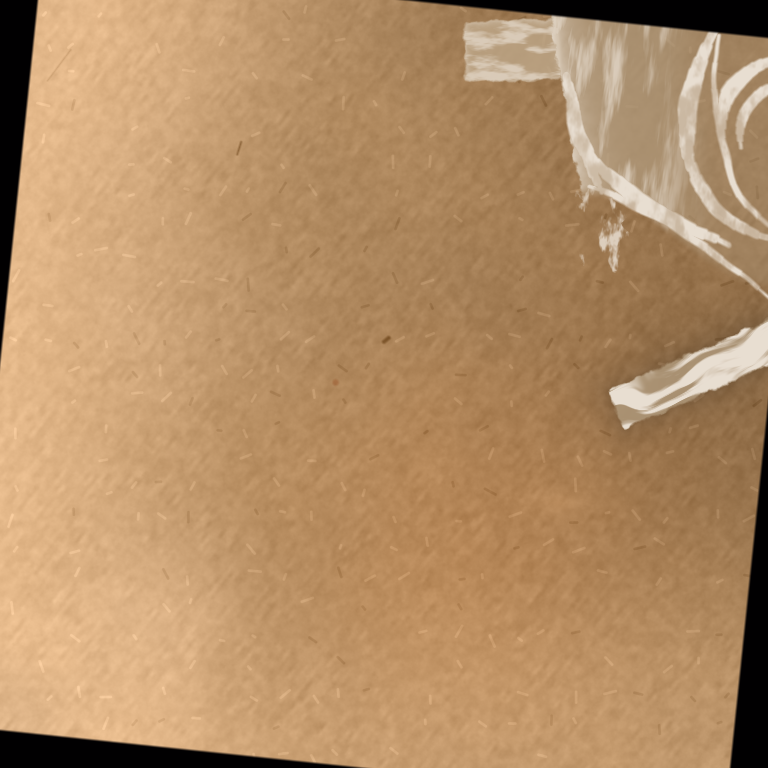
Reproduce this texture procedurally as a three.js fragment shader.

```glsl
// Tilted sheet of brown kraft paper on black, with crumpled clear tape at the upper right.
#define TILT 0.1038
#define SOFT 0.0022
#define GRAIN 0.085
#define FIBRE 0.075
#define FLECK_CELLS 26.0
#define PAPER_LIGHT vec3(0.89, 0.72, 0.54)
#define PAPER_MID vec3(0.685, 0.535, 0.37)
#define PAPER_DARK vec3(0.55, 0.415, 0.27)
#define FILM vec3(0.69, 0.60, 0.48)
#define GLINT vec3(0.91, 0.87, 0.82)

varying vec2 vUv;

float hash(vec2 p) {
  vec3 q = fract(vec3(p.xyx) * 0.1031);
  q += dot(q, q.yzx + 33.33);
  return fract((q.x + q.y) * q.z);
}

float noise(vec2 p) {
  vec2 i = floor(p), f = fract(p);
  f = f * f * (3.0 - 2.0 * f);
  return mix(mix(hash(i), hash(i + vec2(1, 0)), f.x),
             mix(hash(i + vec2(0, 1)), hash(i + 1.0), f.x), f.y);
}

float fbm(vec2 p) {
  float sum = 0.0, amp = 0.5;
  for (int i = 0; i < 4; i++) {
    sum += amp * noise(p);
    p = mat2(1.6, 1.2, -1.2, 1.6) * p + 7.3;
    amp *= 0.5;
  }
  return sum;
}

vec2 turn(vec2 p, float a) {
  return mat2(cos(a), -sin(a), sin(a), cos(a)) * p;
}

float box(vec2 p, vec2 halfSize) {
  vec2 d = abs(p) - halfSize;
  return length(max(d, 0.0)) + min(max(d.x, d.y), 0.0);
}

float fill(float d) { return 1.0 - smoothstep(-SOFT, SOFT, d); }

float segment(vec2 p, vec2 a, vec2 b) {
  vec2 d = b - a;
  return length(p - a - d * clamp(dot(p - a, d) / dot(d, d), 0.0, 1.0));
}

// Tapered quadratic curve, widest halfway along.
float fold(vec2 p, vec2 a, vec2 b, vec2 c, float width) {
  float d = 1.0;
  vec2 last = a;
  for (int i = 1; i <= 12; i++) {
    float t = float(i) / 12.0;
    vec2 next = mix(mix(a, b, t), mix(b, c, t), t);
    d = min(d, segment(p, last, next) - width * (0.3 + 2.8 * t * (1.0 - t)));
    last = next;
  }
  return fill(d);
}

// Short dark and pale fibres, one in some of the cells.
float flecks(vec2 p) {
  vec2 g = p * FLECK_CELLS, cell = floor(g);
  vec2 spot = 0.3 + 0.4 * vec2(hash(cell), hash(cell + 31.0));
  vec2 arm = turn(vec2(0.05 + 0.16 * hash(cell + 9.0), 0.0), 6.28 * hash(cell + 5.0));
  float d = segment(fract(g), spot - arm, spot + arm);
  float pick = hash(cell + 71.0);
  return (1.0 - smoothstep(0.02, 0.07, d)) * (step(0.86, pick) - step(pick, 0.3));
}

vec3 paper(vec2 p) {
  float cloud = fbm(p * 5.0) - 0.47;
  float lit = 1.0 - smoothstep(-0.02, 0.46, p.x + 0.25 * cloud);
  lit += 0.55 * (1.0 - smoothstep(0.0, 0.32, p.y + 0.2 * cloud)) * (1.0 - 0.5 * p.x);
  lit += 0.25 * smoothstep(0.7, 1.0, p.y) * (1.0 - smoothstep(0.2, 0.65, p.x));
  float shade = smoothstep(0.35, 1.0, p.x) * smoothstep(0.08, 0.45, p.y);
  vec3 col = mix(PAPER_MID, PAPER_DARK, 0.85 * shade);
  col = mix(col, PAPER_LIGHT, clamp(lit, 0.0, 1.0));
  col += vec3(0.04, 0.005, -0.015) * exp(-dot(p - vec2(0.62, 0.3), p - vec2(0.62, 0.3)) * 16.0);
  col *= 1.0 + 0.12 * cloud;
  col += GRAIN * (fbm(p * 110.0) - 0.47);
  col += FIBRE * (noise(turn(p, 0.9) * vec2(60, 190)) - 0.5) * noise(p * 40.0);
  col += 0.06 * flecks(p) * vec3(-1.0);
  // Lone marks
  col -= 0.22 * fill(segment(p, vec2(0.309, 0.799), vec2(0.314, 0.815)) - 0.001);
  col -= 0.12 * fill(segment(p, vec2(0.062, 0.895), vec2(0.092, 0.935)) - 0.0005);
  col -= 0.2 * fill(segment(p, vec2(0.5, 0.555), vec2(0.506, 0.56)) - 0.0025);
  col -= vec3(0.04, 0.09, 0.09) * fill(length(p - vec2(0.437, 0.502)) - 0.004);
  col += 0.08 * exp(-length((p - vec2(0.73, 0.345)) * vec2(35, 70))) * vec3(1.0, 0.9, 0.8);
  return col;
}

vec3 tape(vec3 col, vec2 p) {
  float rough = fbm(p * 65.0) - 0.47;
  // Broad film with a ragged left edge
  float side = p.x - 0.725 - 0.17 * (0.93 - p.y) + 0.018 * rough;
  float base = p.y - mix(0.75, 0.63, smoothstep(0.77, 1.0, p.x));
  float film = fill(-side) * smoothstep(-0.01, 0.01, base);
  float streak = smoothstep(0.42, 0.75, fbm(turn(p, -0.12) * vec2(75, 13)));
  col = mix(col, FILM, film * mix(0.75, 0.4, smoothstep(0.85, 0.95, p.x)));
  float white = film * streak * 0.75 * (1.0 - smoothstep(0.83, 0.93, p.x));
  white = max(white, film * exp(-side * 45.0) * (0.65 + rough));
  // Frayed foot
  float foot = box(p - vec2(0.785, 0.705), vec2(0.032, 0.052)) + 0.03 * rough;
  white = max(white, fill(foot) * smoothstep(0.46, 0.66, fbm(p * vec2(70, 38))) * 0.85);
  // Small torn patch
  vec2 q = turn(p - vec2(0.668, 0.935), 0.03);
  float patchEdge = box(q, vec2(0.056, 0.033)) - 0.006 + 0.01 * rough;
  col = mix(col, FILM + 0.05, fill(patchEdge) * 0.8);
  float crinkle = smoothstep(0.43, 0.72, fbm(q * vec2(28, 85))) * 0.7;
  white = max(white, fill(patchEdge) * max(crinkle, 0.5 * exp(-abs(patchEdge) * 250.0)));
  // Swirling folds
  vec2 w = p + 0.007 * (vec2(noise(p * 30.0), noise(p * 30.0 + 19.0)) - 0.5);
  float f = fold(w, vec2(0.74, 0.90), vec2(0.745, 0.83), vec2(0.785, 0.75), 0.011);
  f = max(f, fold(w, vec2(0.765, 0.80), vec2(0.84, 0.72), vec2(0.951, 0.68), 0.011));
  f = max(f, fold(w, vec2(0.768, 0.759), vec2(0.866, 0.725), vec2(1.01, 0.608), 0.006));
  f = max(f, fold(w, vec2(0.927, 0.954), vec2(0.875, 0.85), vec2(0.905, 0.77), 0.013));
  f = max(f, fold(w, vec2(0.90, 0.80), vec2(0.915, 0.70), vec2(1.02, 0.69), 0.009));
  f = max(f, fold(w, vec2(0.935, 0.95), vec2(0.915, 0.74), vec2(1.02, 0.702), 0.005));
  f = max(f, fold(w, vec2(1.02, 0.92), vec2(0.93, 0.91), vec2(0.94, 0.82), 0.010));
  f = max(f, fold(w, vec2(1.02, 0.885), vec2(0.955, 0.88), vec2(0.962, 0.805), 0.008));
  white = max(white, f * (0.55 + 0.45 * smoothstep(0.3, 0.6, fbm(p * vec2(50, 30)))));
  // Lower strip and its shadow
  vec2 s = turn(p - vec2(0.803, 0.466), 0.424);
  float strip = box(s - vec2(0.15, 0.0), vec2(0.15, 0.026)) + 0.012 * rough;
  col *= 1.0 - 0.16 * exp(-max(strip, 0.0) * 40.0);
  col = mix(col, FILM, fill(strip) * 0.85);
  float gloss = fbm(vec2(s.x * 14.0, s.y * 75.0 + 3.0 * noise(s * 22.0)));
  white = max(white, fill(strip) * smoothstep(0.32, 0.58, gloss));
  return mix(col, GLINT, clamp(white, 0.0, 1.0));
}

void main() {
  vec2 sheet = turn(vUv - 0.5, -TILT);
  sheet = vec2(dot(vUv - 0.5, vec2(cos(TILT), -sin(TILT))), dot(vUv - 0.5, vec2(sin(TILT), cos(TILT))));
  vec3 col = tape(paper(vUv), vUv);
  gl_FragColor = vec4(mix(vec3(0.005, 0.0, 0.005), col, fill(box(sheet, vec2(0.5)))), 1.0);
}
```
